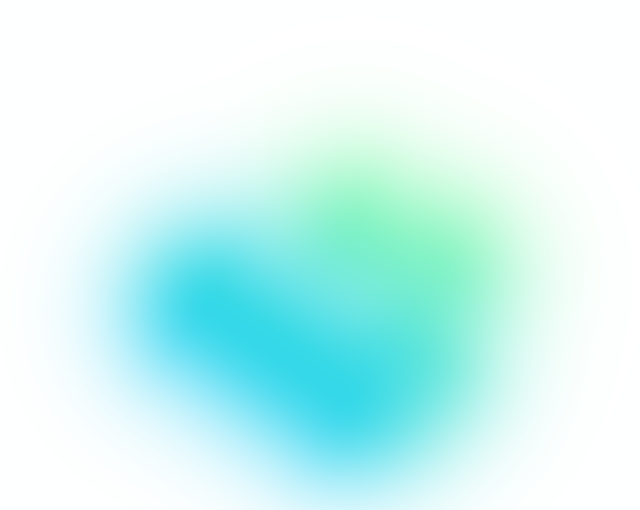
Give the GLSL for this background, as a Shadertoy shader.

```glsl
// Soft mesh-like glow on white: a bent green bloom lies under a slanted cyan one.
// Each bloom is the distance to a line segment passed through a Gaussian falloff,
// and its tint drifts slowly across the canvas.

float segmentDistance(vec2 p, vec2 a, vec2 b) {
    vec2 ab = b - a;
    float t = clamp(dot(p - a, ab) / dot(ab, ab), 0.0, 1.0);
    return length(p - a - ab * t);
}

float smoothMin(float a, float b, float k) {
    float h = max(k - abs(a - b), 0.0) / k;
    return min(a, b) - 0.25 * k * h * h;
}

float glow(float dist, float spread) {
    float r = max(dist, 0.0) / spread;
    return exp(-r * r);
}

void mainImage(out vec4 fragColor, in vec2 fragCoord) {
    // Centred coordinates, one unit per canvas height
    vec2 p = (fragCoord - 0.5 * iResolution.xy) / iResolution.y;
    vec3 color = vec3(0.998, 1.0, 0.999);

    // Green bloom: two joined arms, yellower to the upper right
    vec2 elbow = vec2(0.206, -0.039);
    float upperArm = segmentDistance(p, vec2(0.076, 0.034), elbow);
    float lowerArm = segmentDistance(p, elbow, vec2(0.182, -0.178));
    float greenGlow = 0.92 * glow(smoothMin(upperArm, lowerArm, 0.06), 0.18);
    float warmth = smoothstep(-0.3, 0.3, p.y + 0.35 * (p.x - 0.15));
    vec3 green = mix(vec3(0.43, 0.92, 0.83), vec3(0.54, 0.98, 0.68), warmth);
    color = mix(color, green, greenGlow);

    // Cyan bloom: slanted capsule, bluer toward the lower left
    float cyanDistance = segmentDistance(p, vec2(-0.21, -0.105), vec2(0.043, -0.268));
    float blueness = smoothstep(0.12, 0.5, -0.54 * p.x - 0.84 * p.y);
    vec3 cyan = mix(vec3(0.20, 0.85, 0.90), vec3(0.22, 0.83, 0.98), blueness);
    color = mix(color, cyan, glow(cyanDistance, 0.183));

    fragColor = vec4(color, 1.0);
}
```
